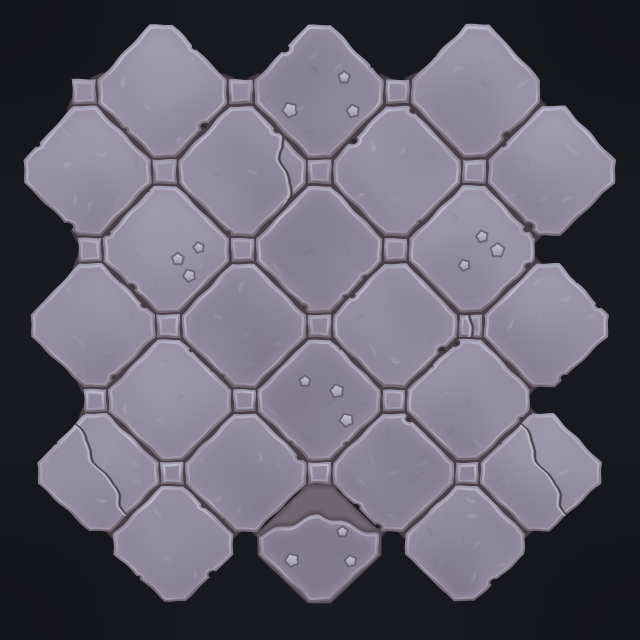
A WebGL 2 fragment shader for this texture:

```glsl
#version 300 es
// Bevelled stone floor: clipped octagons and small square insets on a dark ground.
precision highp float;
uniform vec2 u_resolution;
out vec4 fragColor;

const vec3 GROUND = vec3(.09, .09, .12);
const vec3 GROUT = vec3(.31, .27, .31);
const vec3 MORTAR = vec3(.44, .40, .45);
const vec3 STONE = vec3(.53, .51, .59);
const vec3 PALE = vec3(.62, .61, .69);
const vec3 RIM = vec3(.75, .76, .82);

vec2 hash(vec2 p) {
  return fract(sin(vec2(dot(p, vec2(127.1, 311.7)), dot(p, vec2(269.5, 183.3)))) * 43758.5);
}

float octagon(vec2 p) {
  p = abs(p);
  return max(max(p.x, p.y) - .82, (p.x + p.y - .965) * .707);
}

float square(vec2 p) {
  p = abs(p) - .15;
  return max(p.x, p.y);
}

// Short curved scratches, one arc inside each jittered cell
float scratches(vec2 p) {
  vec2 cell = floor(p), rnd = hash(cell);
  vec2 o = p - cell - .35 - .3 * rnd;
  float turn = 6.283 * hash(cell + 7.).x, radius = length(o);
  float side = dot(o, vec2(cos(turn), sin(turn))) / max(radius, .01);
  float arc = smoothstep(.3, .28, radius) * smoothstep(.1, .28, radius);
  return arc * smoothstep(.5, 1., side) * step(.35, rnd.x) * (rnd.y - .35);
}

bool isLarge(vec2 cell) { return mod(cell.x + cell.y, 2.) < .5; }

bool exists(vec2 cell) {
  if (isLarge(cell)) return abs(cell.x) < 3.5 && cell.y > -.5 && cell.y < 6.5;
  return cell.x > -3.5 && cell.x < 2.5 && cell.y > -.5 && cell.y < 5.5;
}

// Distance to one stone, with uneven edges and chips bitten from its slopes
float stone(vec2 l, vec2 cell, vec2 id) {
  float wobble = .005 * sin(l.x * 17. + id.y * 3.) + .005 * sin(l.y * 21. + id.x * 5.);
  if (!isLarge(cell)) return square(l) + wobble;
  float d = octagon(l) + wobble;
  for (float i = 0.; i < 3.; i++) {
    vec2 rnd = hash(id + 13. * i), flip = sign(hash(id + 31. + i) - .5);
    float along = mix(.15, .82, rnd.x);
    vec2 o = l - flip * vec2(along, .98 - along);
    d = max(d, .02 + .055 * rnd.y * rnd.y - length(o * vec2(1., 1.3)));
  }
  return d;
}

void main() {
  vec2 uv = gl_FragCoord.xy / u_resolution;
  float px = 8. / u_resolution.y;

  // Floor coordinates under a slight perspective; rows run downward
  float down = 1. - uv.y;
  float row = (down - .1432) / (.1284 - .0124 * down);
  vec2 q = vec2((uv.x - .499) * (1. + .0124 * row) / .1224, row);

  // Nearest two stones, and the mortar bed left by a broken one
  float near = 9., second = 9., bed = 9.;
  vec2 cell = vec2(0), l = vec2(0);
  for (int j = -1; j <= 1; j++) for (int i = -1; i <= 1; i++) {
    vec2 c = floor(q + .5) + vec2(i, j), o = q - c;
    if (!exists(c)) continue;
    float d = stone(o, c, mod(c, 6.));
    if (c == vec2(0, 6)) {
      bed = octagon(o) - .03;
      d = max(d, .35 * abs(o.x) - .42 + .03 * sin(o.x * 13.) - o.y);
    }
    if (d < near) { second = near; near = d; cell = c; l = o; }
    else second = min(second, d);
  }
  vec2 id = mod(cell, 6.);
  float depth = -near;

  // Ground, grout and mortar
  vec3 color = GROUND * (1. - .12 * cos(6.283 * uv.x) * cos(6.283 * uv.y));
  color = mix(color, GROUT * .9, smoothstep(.13, .08, near + second));
  vec3 mortar = MORTAR * (.75 + .25 * smoothstep(0., .1, near));
  color = mix(color, mortar, smoothstep(px, -px, bed));

  // Stone face: cool centre, warm halo, painted clouds
  float cloud = sin(q.x * 2.3 + sin(q.y * 3.1)) + sin(q.y * 2.9 - q.x * 1.7 + sin(q.x * 4.));
  float light = .34 + .14 * (abs(q.x) - 1.2) + .055 * (3. - q.y) - .3 * l.y + .1 * cloud;
  light += .3 * (hash(id).x - .5) + .9 * scratches(q * 2.6 + .2 * sin(q.yx * 5.));
  vec3 face = mix(STONE * .97, PALE, clamp(light, -.15, 1.1));
  face = mix(face, vec3(.60, .55, .62), .5 * smoothstep(.2, .05, depth));

  // Bevel lit from above with a worn bright ridge
  float up = .5 - .5 * l.y / max(length(l), .01);
  face = mix(mix(MORTAR, PALE, up), face, smoothstep(.025, .05, depth));
  float wear = .65 + .2 * sin(q.x * 9. + q.y * 4.) + .15 * sin(q.y * 13.);
  float ridge = smoothstep(.012 + px, .004, abs(depth - .042));
  face = mix(face, RIM, ridge * wear * (.5 + .5 * up));

  // Cracks: x = slope, y = offset from the stone centre
  vec2 path = id == vec2(3, 5) ? vec2(.55, .07) : id == vec2(5, 1) ? vec2(.12, .55)
            : id == vec2(2, 3) ? vec2(-.2, 0) : vec2(0, 9);
  float zigzag = .05 * sin(l.y * 9.) + .06 * abs(fract(l.y * 3.3) - .5);
  float gap = (l.x - path.x * l.y - path.y - zigzag) * .85;
  face = mix(face, RIM, .7 * smoothstep(.02 + px, .01, abs(gap + .022)));
  face = mix(face, GROUT, smoothstep(.012 + px, .004, abs(gap)));

  // Pebbles resting on every fourth stone
  if (isLarge(cell) && mod(id.y, 2.) < .5 && mod(cell.x + id.y, 4.) < .5)
    for (float i = 0.; i < 3.; i++) {
      vec2 rnd = hash(id + 5. + 17. * i), o = l - (rnd - .5) * .9;
      float size = .04 + .035 * hash(rnd).x;
      float d = length(o) * (1. + .1 * sin(5. * atan(o.y, o.x + .0001) + i)) - size;
      face = mix(face, MORTAR * .85, smoothstep(.025 + px, .005, d));
      face = mix(face, mix(PALE, RIM, .5 - o.y / size * .5), smoothstep(px, -px, d));
    }

  color = mix(color, face, smoothstep(px * .6, -px * .6, near));
  fragColor = vec4(color, 1);
}
```
